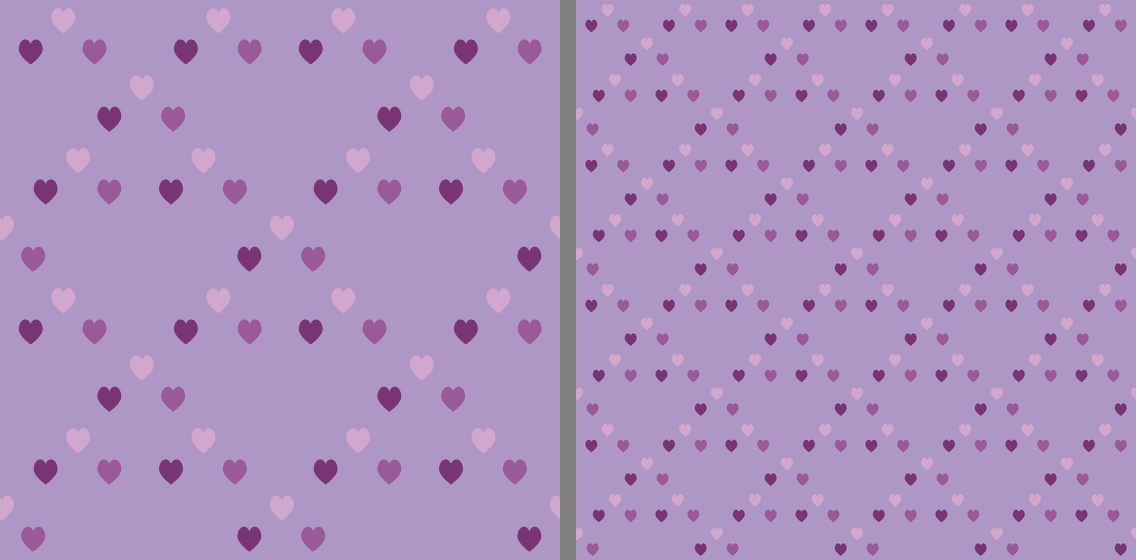
Left: one tile. Right: repeated 2 by 2.
This pattern is drawn by a three.js fragment shader. Its source:

```glsl
// Trios of small pink, plum and orchid hearts in a staggered repeat on lilac.
varying vec2 vUv;

const float REPEATS = 2.0;           // tiles across and down
const float TILE = 384.0;            // design units per tile
const vec3 LILAC = vec3(0.682, 0.592, 0.773);
const vec3 PINK = vec3(0.824, 0.655, 0.804);
const vec3 PLUM = vec3(0.475, 0.204, 0.471);
const vec3 ORCHID = vec3(0.604, 0.349, 0.604);

// Trio layout, from the upper left of a tile
const float FIRST_ROW = 28.4;
const float ROW_STEP = 96.0;
const float SINGLE_LIFT = 3.8;       // single rows sit a little higher
const float PAIR_AXIS = 193.1;
const float SINGLE_AXIS = 194.6;
const float PAIR_SPREAD = 96.2;
const float SPREAD_CHANGE = 10.2;    // wide and narrow pairs alternate
const vec2 PLUM_OFFSET = vec2(-44.6, -42.9);
const vec2 ORCHID_OFFSET = vec2(42.9, -42.9);

// Heart outline
const float HALF_WIDTH = 16.4;
const float WAIST = 3.5;             // height of the widest point
const float DEPTH = 20.7;            // waist down to the tip
const float TAPER = 1.7;             // fullness of the lower sides
const vec2 LOBE_RADII = vec2(9.0, 13.7);

// Approximate signed distance to a heart centred on the origin.
float heartDistance(vec2 p) {
  float h = abs(p.x);
  float y = p.y - WAIST;
  if (y > 0.0) {
    vec2 q = vec2(h - HALF_WIDTH + LOBE_RADII.x, y);
    float k = length(q / LOBE_RADII);
    float slope = length(q / (LOBE_RADII * LOBE_RADII));
    return k * (k - 1.0) / max(slope, 0.0001);
  }
  float t = -y / DEPTH;
  float edge = HALF_WIDTH * (1.0 - pow(t, TAPER));
  float slope = HALF_WIDTH * TAPER * pow(t, TAPER - 1.0) / DEPTH;
  return (h - edge) / sqrt(1.0 + slope * slope);
}

// Shortest offset to a point in the wrapping tile.
vec2 wrapTile(vec2 d) {
  return d - TILE * floor(d / TILE + 0.5);
}

float coverage(float d, float unit) {
  return 1.0 - smoothstep(-0.6 * unit, 0.6 * unit, d);
}

void main() {
  vec2 p = vUv * REPEATS * TILE;
  float unit = max(fwidth(p.x), fwidth(p.y));
  vec3 nearest = vec3(TILE);         // distance to pink, plum, orchid

  // Four rows: wide pair, middle single, narrow pair, edge single
  for (int row = 0; row < 4; row++) {
    float r = float(row);
    float single = mod(r, 2.0);
    float pairSpread = PAIR_SPREAD + SPREAD_CHANGE * (1.0 - r);
    float singleSpread = 0.25 * TILE * (r - 1.0);
    float spread = mix(pairSpread, singleSpread, single);
    float axis = mix(PAIR_AXIS, SINGLE_AXIS, single);
    float y = TILE - FIRST_ROW - ROW_STEP * r + SINGLE_LIFT * single;
    for (int side = 0; side < 2; side++) {
      vec2 d = p - vec2(axis + spread * (2.0 * float(side) - 1.0), y);
      nearest = min(nearest, vec3(
        heartDistance(wrapTile(d)),
        heartDistance(wrapTile(d - PLUM_OFFSET)),
        heartDistance(wrapTile(d - ORCHID_OFFSET))));
    }
  }

  vec3 color = mix(LILAC, PINK, coverage(nearest.x, unit));
  color = mix(color, PLUM, coverage(nearest.y, unit));
  color = mix(color, ORCHID, coverage(nearest.z, unit));
  gl_FragColor = vec4(color, 1.0);
}
```
